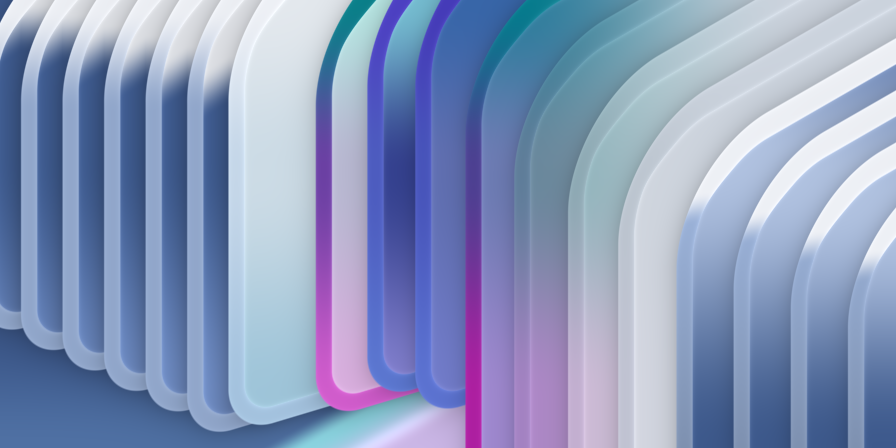
Reproduce this background procedurally as a Shadertoy shader.

```glsl
#define RIM_WIDTH 0.036
#define BEND_RADIUS 0.205
#define FOOT_RADIUS 0.10
#define ROOF_SLOPE 0.575
#define FOOT_SLOPE 0.30
#define LEFT_STEP 0.0927
#define RIGHT_STEP 0.1276
#define OFF_CANVAS -0.6
#define WHITE vec3(0.93, 0.94, 0.96)
#define PALE vec3(0.80, 0.83, 0.87)
#define NAVY vec3(0.24, 0.35, 0.55)
#define STEEL vec3(0.60, 0.69, 0.84)

// Intersection of two half planes with a rounded corner
float roundMax(float a, float b, float r) {
    return min(max(a, b), -r) + length(max(vec2(a, b) + r, 0.0));
}

// place = left edge, height of the roof corner, height of the foot corner
float slabDistance(vec2 p, vec3 place) {
    float roof = dot(p - place.xy, normalize(vec2(-ROOF_SLOPE, 1.0)));
    float foot = dot(p - place.xz, normalize(vec2(FOOT_SLOPE, -1.0)));
    float body = roundMax(place.x - p.x, roof, BEND_RADIUS);
    return roundMax(body, foot, FOOT_RADIUS);
}

vec3 ramp(float y, vec3 low, vec3 mid, vec3 high) {
    vec3 lower = mix(low, mid, smoothstep(0.1, 0.62, y));
    return mix(lower, high, smoothstep(0.62, 1.0, y));
}

// One upright sheet: soft shadow, face, bevelled rim and thin glints
void slab(inout vec3 color, vec2 p, vec3 place, vec3 rim, vec3 face) {
    float pixel = 1.0 / iResolution.y;
    float d = slabDistance(p, place);
    float width = RIM_WIDTH * (1.0 + 0.4 * smoothstep(place.y - 0.12, place.y, p.y));
    vec3 sheet = mix(face, rim, smoothstep(-pixel, pixel, d + width));
    sheet += 0.07 * exp(-abs(d + width) / 0.004);
    sheet += 0.05 * exp(-abs(d) / 0.004);
    color *= 1.0 - 0.14 * exp(-max(d, 0.0) / 0.025);
    color = mix(color, sheet, smoothstep(pixel, -pixel, d));
}

// Tinted sheet that fades to a pale haze on the far right
void glass(inout vec3 color, vec2 p, vec3 place, vec3 rimLow, vec3 rimMid, vec3 rimHigh,
           vec3 faceLow, vec3 faceMid, vec3 faceHigh) {
    float haze = smoothstep(1.15, 1.8, p.x);
    vec3 rim = mix(ramp(p.y, rimLow, rimMid, rimHigh), PALE, haze);
    vec3 face = mix(ramp(p.y, faceLow, faceMid, faceHigh), PALE, haze);
    slab(color, p, place, rim, face);
}

// Blue floor with diagonal bands of coloured light
vec3 floorColor(vec2 p) {
    float band = p.x - 1.76 * p.y;
    vec3 light = mix(vec3(0.55, 0.84, 0.89), vec3(0.80, 0.72, 0.91), smoothstep(0.68, 0.88, band));
    light += 0.12 * exp(-pow((band - 0.82) / 0.04, 2.0));
    vec3 blue = mix(vec3(0.31, 0.44, 0.64), NAVY, smoothstep(0.0, 0.25, p.y));
    return mix(blue, light, smoothstep(0.58, 0.68, band));
}

void leftSlabs(inout vec3 color, vec2 p) {
    for (int i = -1; i < 5; i++) {
        float n = float(i);
        vec3 place = vec3(0.047 + LEFT_STEP * n, 1.01, 0.193 - 0.0456 * n);
        float across = clamp((p.x - place.x) / LEFT_STEP, 0.0, 1.0);
        float glossEdge = 0.85 - 0.023 * n + 0.06 * across;
        float gloss = smoothstep(-0.05, 0.06, p.y - glossEdge);
        vec3 face = mix(vec3(0.42, 0.53, 0.74), NAVY, smoothstep(0.1, 0.65, p.y));
        face *= 1.16 - 0.22 * across;
        face = mix(face, WHITE * 0.94, gloss);
        vec3 rim = mix(STEEL * 0.95, WHITE, smoothstep(0.75, 0.98, p.y));
        slab(color, p, place, rim, face);
    }
}

void glassSlabs(inout vec3 color, vec2 p) {
    glass(color, p, vec3(0.510, 1.01, 0.026),
        vec3(0.64, 0.76, 0.87), vec3(0.77, 0.84, 0.91), WHITE,
        vec3(0.62, 0.77, 0.85), vec3(0.80, 0.86, 0.90), vec3(0.89, 0.91, 0.93));
    glass(color, p, vec3(0.705, 1.00, 0.057),
        vec3(0.82, 0.36, 0.80), vec3(0.42, 0.25, 0.64), vec3(0.04, 0.50, 0.54),
        vec3(0.86, 0.69, 0.88), vec3(0.73, 0.73, 0.83), vec3(0.72, 0.90, 0.89));
    glass(color, p, vec3(0.820, 1.04, 0.100),
        vec3(0.36, 0.47, 0.82), vec3(0.30, 0.36, 0.75), vec3(0.30, 0.25, 0.76),
        vec3(0.52, 0.51, 0.82), vec3(0.21, 0.26, 0.57), vec3(0.46, 0.74, 0.82));
    glass(color, p, vec3(0.927, 1.04, 0.0625),
        vec3(0.36, 0.45, 0.82), vec3(0.28, 0.33, 0.73), vec3(0.27, 0.23, 0.72),
        vec3(0.45, 0.49, 0.80), vec3(0.38, 0.44, 0.70), vec3(0.22, 0.40, 0.66));
    glass(color, p, vec3(1.039, 0.935, OFF_CANVAS),
        vec3(0.68, 0.12, 0.63), vec3(0.30, 0.25, 0.57), vec3(0.02, 0.48, 0.55),
        vec3(0.63, 0.54, 0.82), vec3(0.43, 0.49, 0.71), vec3(0.18, 0.49, 0.61));
    glass(color, p, vec3(1.148, 0.840, OFF_CANVAS),
        vec3(0.64, 0.51, 0.76), vec3(0.37, 0.49, 0.60), vec3(0.20, 0.50, 0.59),
        vec3(0.68, 0.53, 0.78), vec3(0.41, 0.53, 0.61), vec3(0.25, 0.55, 0.63));
    glass(color, p, vec3(1.268, 0.760, OFF_CANVAS),
        vec3(0.76, 0.67, 0.81), vec3(0.52, 0.64, 0.68), vec3(0.55, 0.73, 0.76),
        vec3(0.81, 0.72, 0.84), vec3(0.54, 0.69, 0.72), vec3(0.58, 0.76, 0.77));
    glass(color, p, vec3(1.380, 0.688, OFF_CANVAS),
        vec3(0.73, 0.73, 0.80), vec3(0.70, 0.74, 0.78), PALE,
        vec3(0.85, 0.85, 0.89), vec3(0.82, 0.84, 0.87), PALE);
}

void rightSlabs(inout vec3 color, vec2 p) {
    for (int i = 0; i < 4; i++) {
        float n = float(i);
        vec3 place = vec3(1.510 + RIGHT_STEP * n, 0.633 - 0.043 * n, OFF_CANVAS);
        float rise = p.y - place.y;
        float tilt = 0.5 * (p.x - place.x);
        float gloss = smoothstep(-0.14, -0.07, rise - tilt * 0.3);
        vec3 face = mix(NAVY, vec3(0.69, 0.76, 0.88), smoothstep(0.0, place.y, p.y));
        face = mix(face, vec3(0.43, 0.53, 0.72), smoothstep(0.02, 0.28, rise));
        vec3 rim = mix(mix(STEEL * 0.82, STEEL, p.y * 2.0), WHITE, gloss);
        slab(color, p, place, rim, face);
    }
}

void mainImage(out vec4 fragColor, in vec2 fragCoord) {
    vec2 p = fragCoord / iResolution.xy * vec2(2.0, 1.0);
    vec3 color = floorColor(p);
    leftSlabs(color, p);
    glassSlabs(color, p);
    rightSlabs(color, p);
    fragColor = vec4(clamp(color, 0.0, 1.0), 1.0);
}
```
